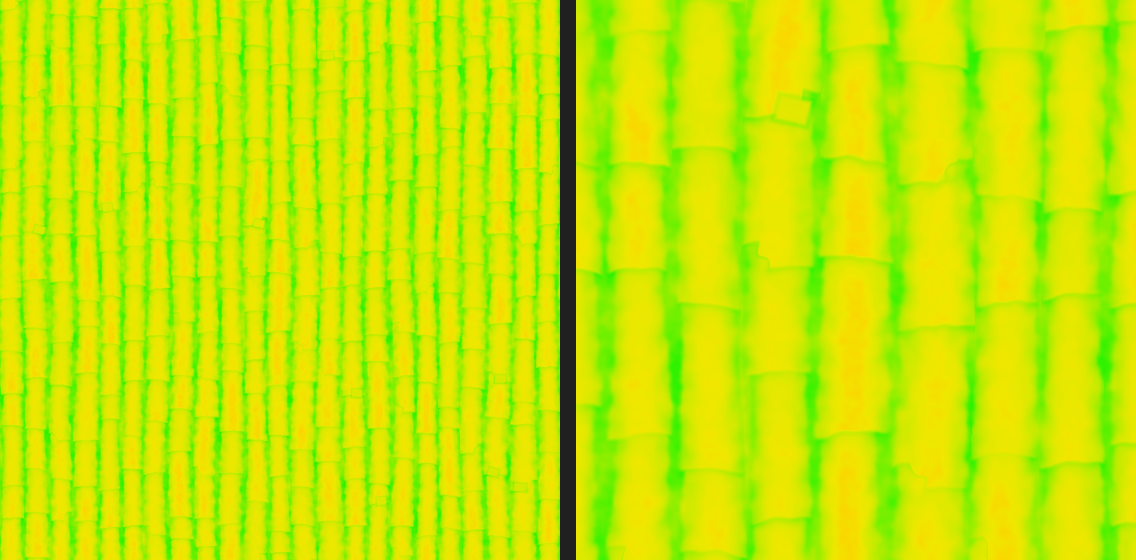
Left: the whole. Right: its middle third, enlarged.
Write a three.js fragment shader that draws this texture.

```glsl
varying vec2 vUv;

const vec2 GRID = vec2(23.0, 12.0); // columns and tiles per column
const float ROW_ASPECT = GRID.x / GRID.y;
const float SOFT = 0.04; // edge smoothing in column widths

float hash(vec2 p, float seed) {
  vec3 q = fract(vec3(p.xyx + seed * 7.31) * 0.1031);
  q += dot(q, q.yzx + 33.33);
  return fract((q.x + q.y) * q.z);
}

float corner(vec2 cell, vec2 offset, vec2 period) {
  float angle = 6.28318 * hash(mod(cell, period), 3.0);
  return dot(vec2(cos(angle), sin(angle)), offset);
}

// Gradient noise that wraps after a whole number of cells
float gradientNoise(vec2 uv, vec2 period) {
  vec2 p = uv * period;
  vec2 i = floor(p);
  vec2 f = p - i;
  vec2 w = f * f * f * (f * (f * 6.0 - 15.0) + 10.0);
  vec2 e = vec2(1.0, 0.0);
  float low = mix(corner(i, f, period), corner(i + e.xy, f - e.xy, period), w.x);
  float high = mix(corner(i + e.yx, f - e.yx, period), corner(i + e.xx, f - e.xx, period), w.x);
  return mix(low, high, w.y);
}

// Irregular lower end of a tile, in row units
float tileStart(vec2 id) {
  return id.y + 0.64 * (hash(mod(id, GRID), 1.0) - 0.5);
}

float rotatedBox(vec2 p, vec2 halfSize, float angle) {
  float c = cos(angle);
  float s = sin(angle);
  vec2 d = abs(vec2(c * p.x + s * p.y, c * p.y - s * p.x)) - halfSize;
  return 1.0 - smoothstep(-SOFT, SOFT, max(d.x, d.y));
}

// Broken corner on a few tiles
float chipHeight(vec2 key, float across, float rough) {
  float side = hash(key, 5.0) < 0.5 ? -1.0 : 1.0;
  float broken = step(hash(key, 6.0), 0.14);
  return broken * 0.2 * smoothstep(0.0, 0.45, side * across - 0.15 + 0.5 * rough);
}

// Lays one tapered tile, with its contact shadow, over those below it
float layTile(float tone, vec2 p, vec2 id, float rough, float stain, float grain) {
  vec2 key = mod(id, GRID);
  float start = tileStart(id);
  float end = tileStart(id + vec2(0.0, 1.0));
  float along = clamp((p.y - start) / (end - start), 0.0, 1.0);
  float lean = 0.07 * (hash(key, 14.0) - 0.5) * (along - 0.5);
  float x = p.x - lean - 0.06 * (hash(key, 2.0) - 0.5);
  float halfWidth = mix(0.475, 0.4, along) + 0.045 * (hash(key, 4.0) - 0.5);
  halfWidth += 0.05 * (hash(vec2(key.x, 0.0), 15.0) - 0.5);
  halfWidth += 0.045 * rough + 0.02 * grain;
  float across = x / halfWidth;

  // Arched and slightly tilted lower lip
  float lip = start - 0.03 * across * across + 0.06 * across * (hash(key, 8.0) - 0.5);
  lip += 0.025 * rough + chipHeight(key, across, rough);
  float above = (p.y - lip) * ROW_ASPECT;
  float sides = 1.0 - smoothstep(-0.055, 0.055, abs(x) - halfWidth);
  float body = sides * smoothstep(-SOFT, SOFT, above) * (1.0 - step(end + 0.3, p.y));

  // Seam of uneven depth and a faint wider shade under the lip
  float below = max(-above, 0.0);
  float depth = clamp(mix(0.1, 0.24, hash(key, 16.0)) + 0.2 * stain, 0.05, 0.28);
  float shadow = depth * exp(-below / 0.06) + 0.06 * exp(-below / 0.25);
  tone -= shadow * sides * (1.0 - smoothstep(0.0, 0.08, above));

  float crown = mix(0.915, 0.967, hash(key, 9.0)) + 0.04 * stain + 0.02 * rough;
  float rounded = min(crown, 0.972) + 0.022 * grain;
  rounded -= (0.34 - 0.25 * rough) * pow(abs(across), 2.7);
  tone = mix(tone, rounded, body);

  // Rare loose shard lying across the joint
  vec2 shardAt = vec2(0.5 * (hash(key, 11.0) - 0.5), start + 0.04);
  vec2 q = (p - shardAt) * vec2(1.0, ROW_ASPECT);
  float present = step(hash(key, 12.0), 0.03);
  float tilt = 0.6 * (hash(key, 13.0) - 0.5);
  tone -= 0.18 * present * rotatedBox(q, vec2(0.25, 0.21), tilt);
  return mix(tone, crown - 0.08, present * rotatedBox(q, vec2(0.2, 0.16), tilt));
}

// Green hollows rising through lime to amber crowns
vec3 toneColor(float tone) {
  float red = clamp(tone, 0.18, 0.98);
  float green = 0.95 - 0.05 * red * red - 1.6 * max(red - 0.94, 0.0);
  return vec3(red, green, 0.0);
}

void main() {
  float sway = gradientNoise(vUv, vec2(9.0, 3.0));
  float rough = gradientNoise(vUv, vec2(92.0, 72.0));
  float stain = gradientNoise(vUv, vec2(31.0, 29.0));
  float hollow = gradientNoise(vUv, vec2(29.0, 19.0));
  float grain = gradientNoise(vUv, vec2(190.0, 170.0));

  float x = vUv.x * GRID.x + 0.3 * sway;
  float column = floor(x);
  float shift = hash(vec2(mod(column, GRID.x), 0.0), 10.0);
  vec2 p = vec2(x - column - 0.5, vUv.y * GRID.y + shift);

  float tone = 0.47 + 0.5 * hollow + 0.2 * rough + 0.1 * grain;
  for (int i = -1; i <= 1; i++) {
    vec2 id = vec2(column, floor(p.y) + float(i));
    tone = layTile(tone, p, id, rough, stain, grain);
  }
  gl_FragColor = vec4(toneColor(tone), 1.0);
}
```
